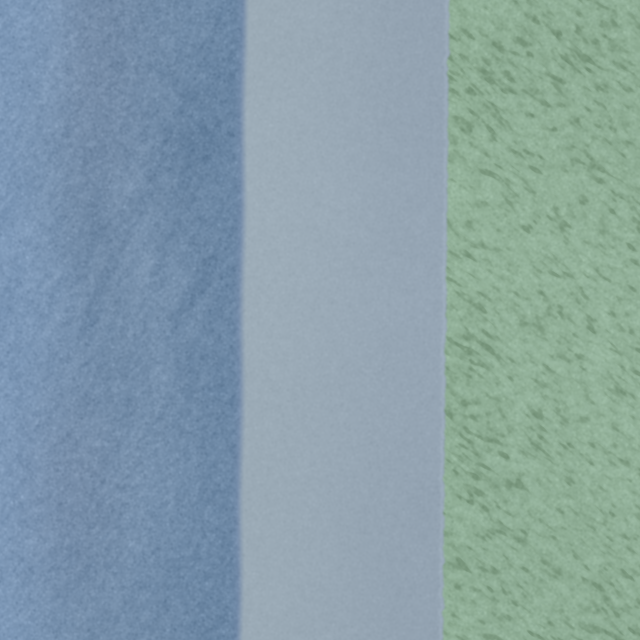
This texture is drawn by a Shadertoy shader. Its source:

```glsl
// Three upright bands: a brushed blue wash, a smooth grey strip and rough green stucco.

const vec3 BLUE_LIGHT = vec3(0.490, 0.595, 0.715);
const vec3 BLUE_MID   = vec3(0.452, 0.552, 0.660);
const vec3 BLUE_DEEP  = vec3(0.405, 0.515, 0.630);
const vec3 MAUVE      = vec3(0.465, 0.545, 0.650);
const vec3 EDGE_TINT  = vec3(0.500, 0.570, 0.690);
const vec3 GREY_LEFT  = vec3(0.610, 0.672, 0.718);
const vec3 GREY_RIGHT = vec3(0.580, 0.642, 0.700);
const vec3 GREEN      = vec3(0.560, 0.680, 0.587);
const vec3 GREEN_LIT  = vec3(0.600, 0.720, 0.635);
const vec3 GREEN_DARK = vec3(0.445, 0.560, 0.460);

const vec2 LEFT_EDGE  = vec2(0.375, 0.383);  // x at the bottom and at the top
const vec2 RIGHT_EDGE = vec2(0.692, 0.702);
const float LEFT_SOFT  = 0.007;
const float RIGHT_SOFT = 0.003;
const float STUCCO_TILT = -0.55;             // radians
const vec2 STUCCO_FREQ  = vec2(55.0, 135.0); // cells along and across the strokes
const float GRAIN_FREQ  = 260.0;
const float BLUE_GRAIN  = 0.026;
const float GREY_GRAIN  = 0.010;
const float GREEN_GRAIN = 0.022;

vec2 hash2(vec2 p) {
    vec3 q = fract(p.xyx * vec3(0.1031, 0.1030, 0.0973));
    q += dot(q, q.yzx + 33.33);
    return fract((q.xx + q.yz) * q.zy);
}

vec2 rotate(vec2 p, float angle) {
    float c = cos(angle), s = sin(angle);
    return vec2(c * p.x + s * p.y, c * p.y - s * p.x);
}

// Cellular noise: one soft bump of random sign and height per cell, near -1..1
float bumps(vec2 p) {
    vec2 cell = floor(p);
    float sum = 0.0;
    for (int j = -1; j <= 1; j++)
    for (int i = -1; i <= 1; i++) {
        vec2 id = cell + vec2(i, j);
        vec2 d = p - id - hash2(id);
        float height = hash2(id + 57.0).x * 2.0 - 1.0;
        float fall = max(0.0, 1.0 - dot(d, d));
        sum += height * fall * fall;
    }
    return sum;
}

float strokes(vec2 p, float angle, vec2 freq) {
    return bumps(rotate(p, angle) * freq + 100.0);
}

float blob(vec2 p, vec2 center, vec2 size) {
    vec2 d = (p - center) / size;
    return exp(-dot(d, d));
}

vec3 blueWash(vec2 p, float grain) {
    // Slow sideways drift of the vertical washes
    float x = p.x + 0.012 * sin(p.y * 9.0 + 1.0) + 0.008 * sin(p.y * 17.0 + p.x * 20.0);
    vec3 col = mix(BLUE_LIGHT, BLUE_MID, smoothstep(0.0, 0.18, x));
    col = mix(col, BLUE_DEEP, 0.6 * smoothstep(0.20, 0.37, x));
    col = mix(col, MAUVE, 0.5 * blob(p, vec2(0.15, 0.90), vec2(0.07, 0.25)));
    col = mix(col, MAUVE, 0.5 * blob(p, vec2(0.11, 0.24), vec2(0.08, 0.15)));
    col += 0.022 * blob(p, vec2(0.08, 0.92), vec2(0.03, 0.20));
    col += 0.016 * blob(p, vec2(0.22, 0.20), vec2(0.07, 0.18));
    col -= 0.012 * blob(p, vec2(0.12, 0.55), vec2(0.05, 0.18));
    col -= 0.012 * blob(p, vec2(0.29, 0.72), vec2(0.06, 0.22));

    // Falling strokes above, steep rising ones around the middle
    float upper = blob(p, vec2(0.27, 0.82), vec2(0.10, 0.13));
    float middle = blob(p, vec2(0.20, 0.55), vec2(0.16, 0.20));
    float shade = 0.008 * bumps(p * vec2(13.0, 6.0) + 20.0);
    shade += 0.022 * upper * strokes(p, -0.65, vec2(18.0, 85.0));
    shade += (0.005 + 0.020 * middle) * strokes(p, 1.15, vec2(13.0, 65.0));
    shade += 0.016 * strokes(p, 0.85, vec2(75.0, 170.0));
    return col + shade * vec3(1.1, 1.0, 0.9) + BLUE_GRAIN * grain;
}

vec3 greyStrip(vec2 p, float across, float grain) {
    vec3 col = mix(GREY_LEFT, GREY_RIGHT, smoothstep(0.0, 1.0, across));
    col += 0.005 * sin(p.y * 6.0 + 2.0 + p.x * 4.0);
    return col + 0.003 * bumps(p * 14.0 + 40.0) + GREY_GRAIN * grain;
}

vec3 greenStucco(vec2 p, float grain) {
    vec2 warped = p + 0.004 * vec2(sin(p.y * 43.0), sin(p.x * 37.0 + p.y * 19.0));
    float relief = 0.8 * strokes(warped, STUCCO_TILT, STUCCO_FREQ);
    relief += 0.6 * strokes(warped + 3.0, STUCCO_TILT - 0.15, STUCCO_FREQ * 1.6);
    relief += 0.2 * bumps(p * 18.0 + 70.0);
    vec3 col = mix(GREEN, GREEN_LIT, 0.6 * smoothstep(-0.1, 0.9, relief));
    col = mix(col, GREEN_DARK, 0.75 * smoothstep(0.0, 1.2, -relief));
    return col + 0.006 * sin(p.y * 7.0 + p.x * 5.0) + GREEN_GRAIN * grain;
}

void mainImage(out vec4 fragColor, in vec2 fragCoord) {
    vec2 p = fragCoord / iResolution.xy;
    vec2 soft = max(vec2(LEFT_SOFT, RIGHT_SOFT), 1.0 / iResolution.x);
    float grain = bumps(p * GRAIN_FREQ) + 0.5 * bumps(p * GRAIN_FREQ * 0.55 + 9.0);

    // Signed distances from the two slightly leaning edges
    float left = mix(LEFT_EDGE.x, LEFT_EDGE.y, p.y) + 0.0012 * sin(p.y * 21.0);
    float right = mix(RIGHT_EDGE.x, RIGHT_EDGE.y, p.y) + 0.002 * bumps(vec2(3.0, p.y * 110.0));
    float dl = p.x - left;
    float dr = p.x - right;

    vec3 col = blueWash(p, grain);
    col = mix(col, EDGE_TINT, 0.5 * exp(-pow(abs(dl) / 0.009, 2.0)));
    col = mix(col, greyStrip(p, dl / (right - left), grain), smoothstep(-soft.x, soft.x, dl));
    col = mix(col, greenStucco(p, grain), smoothstep(-soft.y, soft.y, dr));
    col += 0.025 * exp(-pow(abs(dr + 0.004) / 0.003, 2.0)); // pale rim beside the stucco

    fragColor = vec4(clamp(col, 0.0, 1.0), 1.0);
}
```
